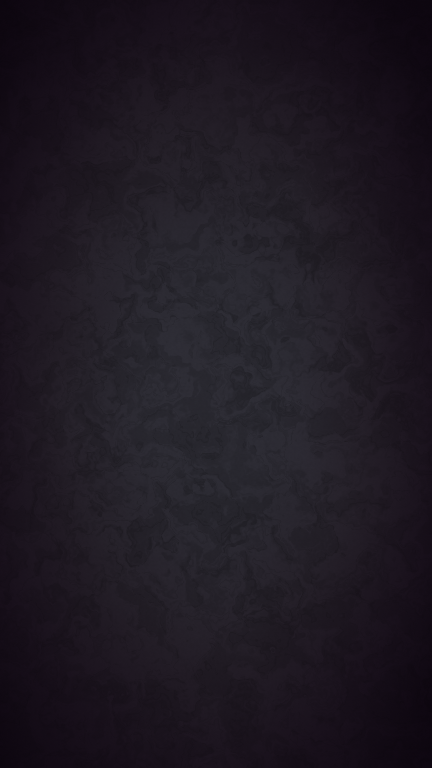
Write a WebGL 1 fragment shader that draws this texture.

```glsl
precision highp float;
// A dark slate wall lit softly from the middle: an elliptical vignette falls
// from blue-grey through plum to near black. Warped noise adds flaky plaster,
// thin dark creases, broad stains and a fine grain.
#define GLOW_CENTER vec2(0.49, 0.49)
#define GLOW_RADIUS vec2(0.51, 0.49)
#define CORE_COLOR vec3(0.163, 0.160, 0.190)
#define MID_COLOR vec3(0.130, 0.110, 0.142)
#define RIM_COLOR vec3(0.092, 0.062, 0.102)
#define CORNER_COLOR vec3(0.052, 0.025, 0.062)
#define FLAKE_SCALE 24.0
#define FLAKE_DEPTH 0.13
#define CREASE_DEPTH 0.10
#define STAIN_DEPTH 0.10
#define GRAIN_DEPTH 0.05

uniform vec2 u_resolution;

float hash(vec2 p) {
  return fract(sin(dot(p, vec2(127.1, 311.7))) * 43758.5453);
}

float noise(vec2 p) {
  vec2 cell = floor(p);
  vec2 f = fract(p);
  f = f * f * (3.0 - 2.0 * f);
  float low = mix(hash(cell), hash(cell + vec2(1.0, 0.0)), f.x);
  float high = mix(hash(cell + vec2(0.0, 1.0)), hash(cell + vec2(1.0, 1.0)), f.x);
  return mix(low, high, f.y);
}

float fbm(vec2 p) {
  float sum = 0.0;
  float weight = 0.5;
  for (int i = 0; i < 4; i++) {
    sum += weight * noise(p);
    p = mat2(1.6, 1.2, -1.2, 1.6) * p + 7.3;
    weight *= 0.5;
  }
  return sum / 0.9375;
}

// Smooth blend through the four tones, from the centre outwards
vec3 vignette(float r) {
  vec3 color = mix(CORE_COLOR, MID_COLOR, smoothstep(0.20, 0.82, r));
  color = mix(color, RIM_COLOR, smoothstep(0.62, 1.10, r));
  return mix(color, CORNER_COLOR, smoothstep(0.95, 1.42, r));
}

// Signed brightness change of the plaster surface
float plaster(vec2 p) {
  vec2 q = p * FLAKE_SCALE;
  vec2 warp = vec2(fbm(q * 0.7 + 3.1), fbm(q * 0.7 + 19.7)) - 0.5;
  vec2 bent = q + 5.0 * warp;
  float field = fbm(bent);
  float flakes = smoothstep(0.38, 0.60, field) - 0.55;
  float ridge = abs(fbm(bent * 0.8 + 41.0) - 0.5);
  float creases = 0.25 - (1.0 - smoothstep(0.0, 0.07, ridge));
  float stains = fbm(p * 5.0 + 11.0) - 0.5;
  float grain = noise(p * 230.0) - 0.5;
  return FLAKE_DEPTH * flakes + CREASE_DEPTH * creases
       + STAIN_DEPTH * stains + GRAIN_DEPTH * grain;
}

void main() {
  vec2 uv = gl_FragCoord.xy / u_resolution;
  vec2 p = gl_FragCoord.xy / u_resolution.x;

  // Light, with a slightly uneven falloff
  float r = length((uv - GLOW_CENTER) / GLOW_RADIUS);
  r += 0.10 * (fbm(p * 6.0) - 0.5);
  vec3 color = vignette(r);

  // Surface relief, fading towards the rim
  color *= 1.0 + plaster(p) * mix(1.0, 0.65, smoothstep(0.5, 1.2, r));

  // Dither against banding
  color += (hash(gl_FragCoord.xy) - 0.5) / 255.0;
  gl_FragColor = vec4(color, 1.0);
}
```
